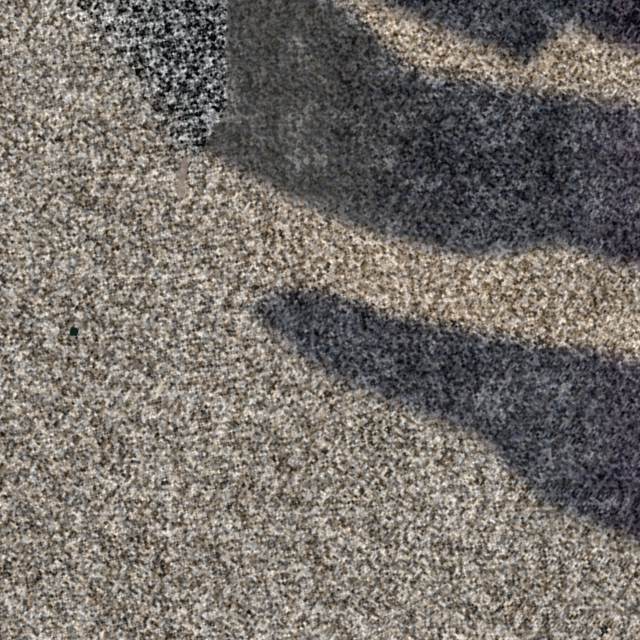
Give the GLSL for this texture, as a WebGL 2 fragment shader.

```glsl
#version 300 es
precision highp float;
// Sunlit rough concrete crossed by long soft shadows, with a coarse dark patch.
// Shadow outlines are height curves over x; the grit is layered value noise
// whose contrast and tint depend on the light falling on it.

uniform vec2 u_resolution;
out vec4 fragColor;

float hash(vec2 p) {
    return fract(sin(dot(p, vec2(127.1, 311.7))) * 43758.5453);
}

float noise(vec2 p) {
    vec2 i = floor(p), f = fract(p);
    f = f * f * (3.0 - 2.0 * f);
    return mix(mix(hash(i), hash(i + vec2(1, 0)), f.x),
               mix(hash(i + vec2(0, 1)), hash(i + vec2(1, 1)), f.x), f.y);
}

float fbm(vec2 p) {
    float sum = 0.0, amp = 0.5;
    for (int i = 0; i < 4; i++) {
        sum += amp * noise(p);
        p = mat2(1.6, 1.2, -1.2, 1.6) * p + 7.3;
        amp *= 0.5;
    }
    return sum / 0.9375;
}

float bump(float x, float center, float width) {
    float d = (x - center) / width;
    return exp(-d * d);
}

// Soft step: 0 below the edge, 1 above it
float soft(float d, float width) {
    return smoothstep(-width, width, d);
}

// Broad shadow across the upper right
float broadShadow(vec2 p, float leftEdge) {
    float low = 0.602 + 0.64 * pow(max(0.75 - p.x, 0.0), 1.6)
              + 0.015 * bump(p.x, 0.87, 0.06) - 0.018 * smoothstep(0.88, 1.0, p.x);
    float high = 0.831 + 0.17 * (1.0 - p.x) + 0.75 * max(0.645 - p.x, 0.0);
    return soft(p.y - low, 0.018) * soft(high - p.y, 0.023) * soft(p.x - leftEdge, 0.004);
}

// Dark corner at the top right
float cornerShadow(vec2 p) {
    float low = 1.0 - 0.42 * (p.x - 0.586) + 0.09 * smoothstep(0.81, 0.9, p.x);
    return soft(p.y - low, 0.022);
}

// Finger-like shadow with a rounded tip, widening to the right
float fingerShadow(vec2 p) {
    float tip = max(0.45 - p.x, 0.0), bend = max(0.56 - p.x, 0.0);
    float high = 0.4375 + 0.17 * (1.0 - p.x) + 0.02 * bump(p.x, 0.51, 0.08) - 7.0 * tip * tip;
    float low = 0.154 + 0.4 * (1.0 - p.x) + 0.064 * (1.0 - smoothstep(0.73, 0.87, p.x))
              + 2.0 * bend * bend;
    float width = mix(0.027, 0.019, smoothstep(0.4, 0.6, p.x));
    return soft(p.y - low, width) * soft(high - p.y, width);
}

void main() {
    vec2 p = gl_FragCoord.xy / u_resolution;
    vec2 q = mat2(0.83, 0.56, -0.56, 0.83) * p;
    float cloud = fbm(p * 7.0 + 3.0), blotch = fbm(p * 28.0 + 11.0);

    // Grit: two grain sizes plus a warm or cool shift per grain
    float grit = 0.6 * noise(q * 205.0) + 0.4 * noise(q.yx * 340.0 + 40.0) - 0.5;
    float warmth = noise(q * 150.0 + 90.0) - 0.5;

    // Light masks, with edges slightly broken by the grit
    float leftEdge = 0.354 - 0.6 * max(0.83 - p.y, 0.0);
    vec2 edgeP = p + vec2(0.0, 0.012 * grit + 0.012 * (blotch - 0.5));
    float broad = broadShadow(edgeP, leftEdge);
    float corner = cornerShadow(edgeP);
    float shade = max(max(broad, corner), fingerShadow(edgeP));

    // Sunlit concrete, warmer between the shadows, greyer at the lower left
    float glow = bump(p.y - 0.57 + 0.3 * (p.x - 0.6), 0.0, 0.13) * smoothstep(0.2, 0.6, p.x);
    glow = max(glow, smoothstep(0.8, 0.9, p.y) * smoothstep(0.5, 0.6, p.x));
    vec3 sunlit = mix(vec3(0.555, 0.525, 0.487), vec3(0.595, 0.54, 0.48), glow);
    sunlit += 0.09 * (cloud - 0.5) + 0.17 * (blotch - 0.5);
    sunlit += 0.93 * grit + warmth * vec3(0.05, 0.0, -0.06);

    // Shaded concrete: smooth and brownish at left, bluish, then violet at right
    float smoothArea = broad * (1.0 - smoothstep(0.45, 0.75, p.x));
    vec3 shaded = mix(vec3(0.25, 0.255, 0.278), vec3(0.29, 0.285, 0.28), smoothArea);
    shaded += vec3(0.012, -0.014, 0.004) * smoothstep(0.88, 1.0, p.x) - 0.03 * corner;
    shaded += 0.12 * (cloud - 0.5) + 0.17 * (blotch - 0.5);
    shaded += mix(0.56, 0.36, smoothArea) * grit + warmth * vec3(0.03, 0.0, -0.035);
    shaded += 0.08 * smoothstep(0.6, 0.85, blotch + 0.4 * grit);

    // Coarse patch of black and white grains, ending at a sharp right edge
    float patchDepth = p.y - 1.0 + 1.25 * (p.x - 0.1) + 0.12 * (cloud - 0.5);
    float coarse = soft(patchDepth, 0.07) * (1.0 - soft(p.x - leftEdge, 0.004));
    float darkness = smoothstep(0.1, 0.27, p.x);
    vec3 speckle = mix(vec3(0.53, 0.52, 0.50), vec3(0.36, 0.365, 0.37), darkness);
    speckle += 1.25 * grit + 0.2 * (blotch - 0.5);

    vec3 color = mix(sunlit, speckle, coarse);
    color = mix(color, shaded, shade);

    // Scattered dark pits, one candidate per cell
    vec2 cell = floor(p * 26.0);
    vec2 pit = 0.25 + 0.5 * vec2(hash(cell + 5.0), hash(cell + 17.0));
    float pitDist = length(fract(p * 26.0) - pit) + 0.25 * grit;
    color *= 1.0 - 0.5 * step(0.95, hash(cell + 31.0)) * (1.0 - smoothstep(0.04, 0.15, pitDist));

    // Green-black pebble and a pale sliver
    float pebble = length(p - vec2(0.115, 0.483)) + 0.004 * grit;
    color = mix(vec3(0.05, 0.13, 0.09), color, smoothstep(0.005, 0.009, pebble));
    float sliver = abs(p.x - 0.284 - 0.13 * (p.y - 0.72) - 3.0 * pow(p.y - 0.72, 2.0));
    float sliverMask = (1.0 - smoothstep(0.004, 0.008, sliver)) * (1.0 - soft(abs(p.y - 0.722) - 0.033, 0.006));
    color = mix(color, vec3(0.58, 0.52, 0.48) + 0.15 * grit, 0.9 * sliverMask);

    fragColor = vec4(clamp(color, 0.03, 0.97), 1.0);
}
```
